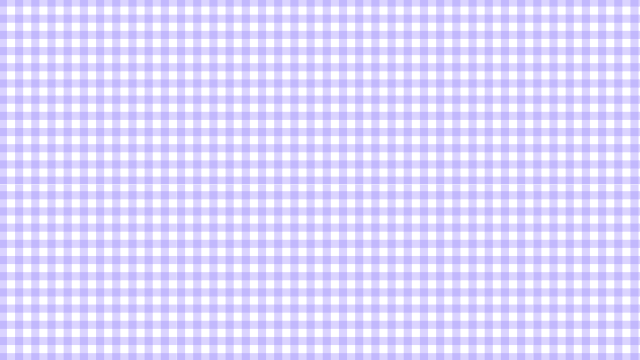
Reproduce this pattern procedurally as a WebGL 2 fragment shader.

```glsl
#version 300 es
precision highp float;
// Lilac gingham: two crossed sets of translucent stripes on white, with faint tile seams.

#define ROWS 22.23         // repeats over the canvas height
#define STRIPE 0.5         // stripe width, in repeats
#define START_X 0.93       // left edge of the upright stripes, in repeats
#define START_Y 0.905      // top edge of the level stripes, in repeats
#define SEAM_X 10.92       // first upright seam, in repeats from the left
#define SEAM_Y 11.38       // level seam, in repeats from the top
#define SEAM_SLIP 0.098    // how far the cloth closes up below the seam
#define SEAM_WIDTH 0.035   // width of the seam lines, in repeats
#define TILE 22.0          // repeats between upright seams

uniform vec2 u_resolution;
out vec4 fragColor;

const vec3 WHITE = vec3(1.0);
const vec3 LILAC = vec3(0.858, 0.832, 1.0);
const vec3 VIOLET = vec3(0.762, 0.720, 0.992);

// Smooth coverage of a band, from its centre distance and width.
float band(float dist, float width, float pixel) {
    float halfPixel = 0.5 * pixel;
    float low = max(dist - halfPixel, -0.5 * width);
    float high = min(dist + halfPixel, 0.5 * width);
    return clamp((high - low) / pixel, 0.0, 1.0);
}

// Coverage of a stripe repeated once per unit.
float stripes(float v, float start, float pixel) {
    float dist = abs(fract(v - start - 0.5 * STRIPE + 0.5) - 0.5);
    return band(dist, STRIPE, pixel);
}

void main() {
    // Cloth coordinates in repeats, measured from the top left.
    float pixel = ROWS / u_resolution.y;
    vec2 p = vec2(gl_FragCoord.x, u_resolution.y - gl_FragCoord.y) * pixel;

    // Stripes, with the rows slipping at the level seam.
    float below = clamp((p.y - SEAM_Y) / pixel + 0.5, 0.0, 1.0);
    float upright = stripes(p.x, START_X, pixel);
    float level = mix(stripes(p.y, START_Y, pixel),
                      stripes(p.y + SEAM_SLIP, START_Y, pixel), below);

    // One layer gives lilac, two give violet.
    float crossing = upright * level;
    float covered = upright + level - crossing;
    vec3 color = mix(mix(WHITE, LILAC, covered), VIOLET, crossing / max(covered, 1e-4));

    // Pale hairlines where the tiles meet.
    float tileDist = (fract((p.x - SEAM_X) / TILE + 0.5) - 0.5) * TILE;
    float seam = 0.7 * band(p.y - SEAM_Y, SEAM_WIDTH, pixel);
    seam = max(seam, 0.4 * below * band(tileDist, SEAM_WIDTH, pixel));
    fragColor = vec4(mix(color, WHITE, seam), 1.0);
}
```
